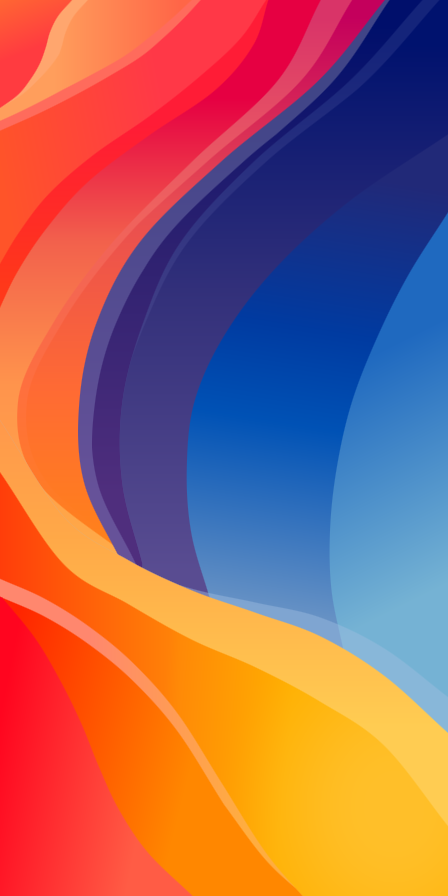
A Shadertoy shader for this background:

```glsl
// Flowing paper-like waves: warm ribbons on the left and below, blue folds on the right.
// Each fold is a gradient filled on one side of a smooth eight-knot curve,
// painted from back to front in 0..1 canvas coordinates.

float ramp(float from, float to, float x) {
    return clamp((x - from) / (to - from), 0.0, 1.0);
}

// Catmull-Rom curve through eight evenly spaced knots
float curve(float t, float from, float to, vec4 a, vec4 b) {
    float k[10] = float[10](2.0 * a.x - a.y, a.x, a.y, a.z, a.w,
                            b.x, b.y, b.z, b.w, 2.0 * b.w - b.z);
    float s = ramp(from, to, t) * 7.0;
    int i = min(int(s), 6);
    float f = s - float(i);
    float p = k[i], q = k[i + 1], r = k[i + 2], n = k[i + 3];
    return q + 0.5 * f * (r - p + f * (2.0 * p - 5.0 * q + 4.0 * r - n
                             + f * (3.0 * (q - r) + n - p)));
}

// Fill where side is positive, with an antialiased edge
void paint(inout vec3 color, vec3 ink, float side) {
    color = mix(color, ink, clamp(0.5 + side / max(fwidth(side), 1e-5), 0.0, 1.0));
}

void mainImage(out vec4 fragColor, in vec2 fragCoord) {
    vec2 uv = fragCoord / iResolution.xy;
    float x = uv.x, y = uv.y;

    // Coral field and its red fold
    vec3 color = mix(vec3(1.0, 0.33, 0.16), vec3(1.0, 0.22, 0.28), ramp(0.0, 0.4, x + 0.4 * (y - 0.8)));
    float foldEdge = curve(y, 1.0, 0.697, vec4(0.594, 0.536, 0.443, 0.333), vec4(0.208, 0.109, 0.042, -0.01));
    paint(color, mix(vec3(1.0, 0.22, 0.1), vec3(1.0, 0.11, 0.21), ramp(0.68, 0.86, y)), x - foldEdge);

    // Upper left corner petals
    float petal = curve(y, 1.0, 0.853, vec4(0.448, 0.409, 0.365, 0.315), vec4(0.247, 0.172, 0.089, -0.005));
    paint(color, vec3(1.0, 0.42, 0.36), petal - x);
    vec3 peach = mix(vec3(1.0, 0.62, 0.36), vec3(1.0, 0.4, 0.28), ramp(0.12, 0.4, x));
    paint(color, peach, petal - 0.02 - 0.03 * ramp(1.0, 0.9, y) - x);
    float corner = curve(y, 1.0, 0.876, vec4(0.161, 0.13, 0.112, 0.102), vec4(0.089, 0.068, 0.039, -0.01));
    paint(color, vec3(1.0, 0.65, 0.43), corner + 0.035 * ramp(0.88, 0.94, y) - x);
    paint(color, mix(vec3(1.0, 0.23, 0.25), vec3(1.0, 0.4, 0.2), ramp(0.93, 1.0, y - 0.2 * x)), corner - x);

    // Long ribbon, crimson above and golden below
    vec3 ribbon = mix(vec3(1.0, 0.8, 0.32), vec3(1.0, 0.66, 0.28), ramp(0.19, 0.4, y));
    ribbon = mix(ribbon, vec3(1.0, 0.58, 0.3), ramp(0.4, 0.57, y));
    ribbon = mix(ribbon, vec3(0.95, 0.38, 0.3), ramp(0.57, 0.73, y));
    ribbon = mix(ribbon, vec3(0.9, 0.0, 0.26), ramp(0.73, 0.89, y));
    float ribbonEdge = curve(y, 1.0, 0.646, vec4(0.599, 0.565, 0.479, 0.331), vec4(0.198, 0.107, 0.039, -0.01));
    paint(color, ribbon, x - ribbonEdge);

    // Inner orange and magenta fold with a pale sliver
    vec3 inner = mix(vec3(1.0, 0.51, 0.1), vec3(1.0, 0.42, 0.2), ramp(0.39, 0.56, y));
    inner = mix(inner, vec3(0.91, 0.3, 0.32), ramp(0.56, 0.77, y));
    inner = mix(inner, vec3(0.77, 0.0, 0.36), ramp(0.77, 0.98, y));
    float innerEdge = curve(y, 1.0, 0.371, vec4(0.716, 0.62, 0.43, 0.253), vec4(0.12, 0.04, 0.086, 0.307));
    paint(color, mix(inner, vec3(1.0, 0.58, 0.5), 0.35 * ramp(0.4, 0.85, y)), x - innerEdge);
    paint(color, inner, x - innerEdge - 0.02 - 0.05 * ramp(0.75, 1.0, y));

    // Violet rim and navy folds
    float rim = curve(y, 1.0, 0.371, vec4(0.859, 0.711, 0.495, 0.313), vec4(0.216, 0.177, 0.188, 0.273));
    paint(color, mix(vec3(0.4, 0.32, 0.6), vec3(0.25, 0.27, 0.53), ramp(0.45, 0.9, y)), x - rim);
    vec3 navy = mix(vec3(0.31, 0.18, 0.49), vec3(0.18, 0.13, 0.44), ramp(0.45, 0.72, y));
    navy = mix(navy, vec3(0.0, 0.06, 0.42), ramp(0.72, 0.97, y));
    paint(color, navy, x - rim - 0.05 * ramp(1.04, 0.85, y) + 0.02 * ramp(0.7, 0.5, y));
    vec3 indigo = mix(vec3(0.35, 0.3, 0.57), vec3(0.2, 0.19, 0.48), ramp(0.36, 0.67, y));
    indigo = mix(indigo, vec3(0.0, 0.07, 0.43), ramp(0.67, 0.95, y));
    float crease = curve(y, 1.0, 0.371, vec4(0.943, 0.781, 0.568, 0.404), vec4(0.32, 0.273, 0.273, 0.318));
    paint(color, mix(indigo, vec3(0.4, 0.42, 0.68), 0.2), x - crease);
    paint(color, indigo, x - crease - 0.038 * ramp(0.6, 0.9, y));

    // Bright blue fold and sky fold
    float tilt = y + 0.08 * (x - 0.6);
    vec3 blue = mix(vec3(0.4, 0.57, 0.77), vec3(0.0, 0.32, 0.71), ramp(0.32, 0.53, tilt));
    blue = mix(blue, vec3(0.0, 0.23, 0.63), ramp(0.53, 0.64, tilt));
    blue = mix(blue, vec3(0.13, 0.16, 0.47), ramp(0.64, 0.82, tilt));
    float blueEdge = curve(y, 0.85, 0.331, vec4(1.0, 0.781, 0.617, 0.503), vec4(0.435, 0.417, 0.427, 0.469));
    paint(color, blue, x - blueEdge);
    vec3 sky = mix(vec3(0.46, 0.7, 0.83), vec3(0.12, 0.41, 0.75), ramp(0.31, 0.61, y - 0.25 * (x - 0.85)));
    float skyEdge = curve(y, 0.763, 0.271, vec4(1.0, 0.911, 0.841, 0.786), vec4(0.753, 0.737, 0.74, 0.768));
    paint(color, sky, x - skyEdge);

    // Glassy lip and the golden sweep of the ribbon
    float sweep = curve(x, 0.0, 1.0, vec4(0.531, 0.423, 0.375, 0.341), vec4(0.316, 0.29, 0.246, 0.182));
    paint(color, mix(color, vec3(0.62, 0.74, 0.88), 0.45), sweep + 0.04 * ramp(0.4, 1.0, x) - y);
    paint(color, ribbon, sweep - y);

    // Amber field with a warm glow
    vec3 amber = mix(vec3(1.0, 0.24, 0.04), vec3(1.0, 0.52, 0.03), ramp(0.0, 0.4, x));
    amber = mix(amber, vec3(1.0, 0.69, 0.0), ramp(0.35, 0.64, x - 0.2 * (y - 0.15)));
    amber = mix(amber, vec3(1.0, 0.75, 0.16), 1.0 - smoothstep(0.05, 0.4, length((uv - vec2(0.88, 0.1)) * vec2(1.0, 1.7))));
    float amberEdge = curve(x, 0.0, 1.0, vec4(0.473, 0.37, 0.326, 0.286), vec4(0.255, 0.217, 0.168, 0.078));
    paint(color, amber, amberEdge - y);

    // Pale stripe over the orange and red lower waves
    float stripe = curve(x, 0.0, 0.693, vec4(0.354, 0.332, 0.301, 0.26), vec4(0.204, 0.126, 0.048, -0.01));
    paint(color, mix(vec3(1.0, 0.53, 0.43), vec3(1.0, 0.68, 0.25), ramp(0.2, 0.55, x)), stripe - y);
    vec3 orange = mix(vec3(1.0, 0.14, 0.0), vec3(1.0, 0.53, 0.0), ramp(0.0, 0.48, x + 0.5 * (0.25 - y)));
    paint(color, orange, stripe - 0.02 * ramp(0.66, 0.5, x) - y);
    vec3 red = mix(vec3(1.0, 0.02, 0.12), vec3(1.0, 0.36, 0.27), ramp(0.0, 0.36, x + 0.4 * (0.2 - y)));
    float redEdge = curve(y, 0.336, 0.0, vec4(0.0, 0.078, 0.135, 0.182), vec4(0.221, 0.266, 0.331, 0.43));
    paint(color, red, min(redEdge - x, stripe - 0.02 - y));

    fragColor = vec4(color, 1.0);
}
```
